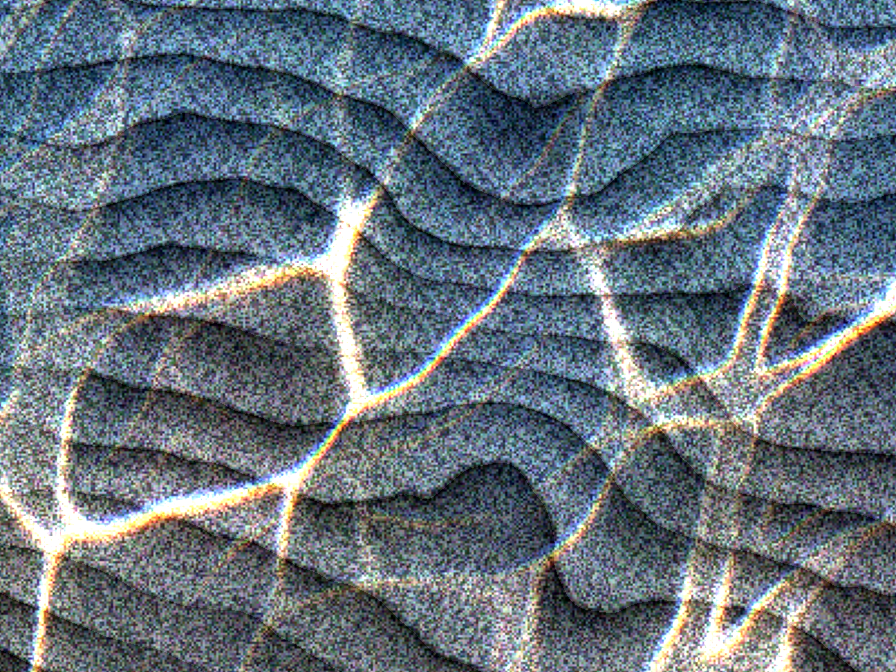
Give the GLSL for this texture, as a Shadertoy shader.

```glsl
// Rippled sand under shallow water, crossed by bright dispersed caustic light.

float hash(vec2 p) {
    return fract(sin(dot(p, vec2(12.9898, 78.233))) * 43758.5453);
}

vec2 hash2(vec2 p) {
    return vec2(hash(p), hash(p + 37.7));
}

float noise(vec2 p) {
    vec2 i = floor(p), f = fract(p);
    f = f * f * (3.0 - 2.0 * f);
    return mix(mix(hash(i), hash(i + vec2(1, 0)), f.x),
               mix(hash(i + vec2(0, 1)), hash(i + vec2(1, 1)), f.x), f.y);
}

vec2 wobble(vec2 p) {
    return vec2(noise(p), noise(p + 51.3)) - 0.5;
}

// Distance to the nearest Voronoi border, with rounded corners
float borderDistance(vec2 q) {
    vec2 cell = floor(q), nearest = vec2(9.0);
    for (int j = -1; j <= 1; j++)
    for (int i = -1; i <= 1; i++) {
        vec2 c = cell + vec2(i, j);
        vec2 r = c + 0.1 + 0.8 * hash2(c) - q;
        if (dot(r, r) < dot(nearest, nearest)) nearest = r;
    }
    float sum = 0.0;
    for (int j = -2; j <= 2; j++)
    for (int i = -2; i <= 2; i++) {
        vec2 c = cell + vec2(i, j);
        vec2 r = c + 0.1 + 0.8 * hash2(c) - q, gap = r - nearest;
        if (dot(gap, gap) > 1e-4)
            sum += exp(-28.0 * dot(0.5 * (r + nearest), normalize(gap)));
    }
    return max(-log(sum) / 28.0, 0.0);
}

// Folded light: borders open into pale bands with two bright rims
float filaments(vec2 p) {
    vec2 w = p + 0.13 * wobble(p * 3.2) + 0.025 * wobble(p * 11.0);
    vec2 skewed = vec2(dot(w, vec2(2.7, -0.3)), dot(w, vec2(-1.9, 2.8)));
    float d = borderDistance(skewed + 3.0);
    float band = 0.12 * smoothstep(0.42, 0.8, noise(p * 2.8 + 7.0));
    float power = 0.2 + 0.95 * smoothstep(0.3, 0.75, noise(p * 3.7 + 20.0));
    power *= 0.7 + 0.6 * noise(p * 13.0);
    float rim = exp(-pow((d - band) / 0.024, 2.0)) * (1.15 - 4.0 * band);
    float glow = 0.22 * exp(-12.0 * abs(d - band));
    float fill = 0.22 * smoothstep(band + 0.03, band - 0.03, d) * smoothstep(0.0, 0.05, band);
    return power * (rim + glow) + fill;
}

float caustics(vec2 p) {
    return filaments(p) + 0.2 * filaments(p * 1.35 + 4.6);
}

// Sand ripples: thin dark crest, shadow below it, lit slope further down
vec3 sand(vec2 p) {
    float phase = p.y * (10.0 + 1.5 * p.y) + p.x * (4.5 - 2.5 * p.y - 0.6 * p.x);
    phase += 2.3 * noise(p * vec2(2.6, 2.9) + 3.0) + 0.45 * noise(p * 8.0) + 0.1 * noise(p * 25.0);
    float f = fract(phase);
    float relief = smoothstep(0.15, 0.6, noise(p * 4.0 + 31.0));
    float shade = mix(0.62, smoothstep(-0.2, 0.85, 1.0 - f), 0.45 + 0.55 * relief);
    shade += 0.35 * (noise(p * 5.0 + 12.0) - 0.5) + 0.16 * (noise(p * vec2(16, 28)) - 0.5);
    float crest = exp(-pow(min(f, 1.0 - f) / 0.045, 2.0));

    float blueness = smoothstep(0.1, 1.0, p.y + 0.15 * p.x + 0.6 * (noise(p * 2.5 + 9.0) - 0.5));
    vec3 shadow = mix(vec3(0.13, 0.14, 0.14), vec3(0.07, 0.16, 0.25), blueness);
    vec3 lit = mix(vec3(0.45, 0.48, 0.51), vec3(0.36, 0.50, 0.61), blueness);
    return mix(shadow, lit, clamp(shade, 0.0, 1.0)) * (1.0 - 0.6 * crest * (0.4 + 0.6 * relief));
}

void mainImage(out vec4 fragColor, in vec2 fragCoord) {
    vec2 p = fragCoord / iResolution.y;
    vec3 color = sand(p);

    // Dispersion: red falls below each filament, blue above
    vec2 spread = vec2(-0.0022, 0.0048);
    vec3 light = vec3(caustics(p + spread), caustics(p + 0.25 * spread), caustics(p - spread));
    color += light * vec3(0.74, 0.60, 0.48);

    // Coarse grain, mostly in brightness with a little colour
    vec2 g = p * 300.0;
    vec3 tint = vec3(noise(g + 11.0), noise(g + 83.0), noise(g + 147.0)) - 0.5;
    vec3 grain = 0.95 * (noise(g) - 0.5) + 0.42 * tint;
    color += grain * (0.22 + 0.8 * min(color, 0.7));

    fragColor = vec4(clamp(color, 0.0, 1.0), 1.0);
}
```
